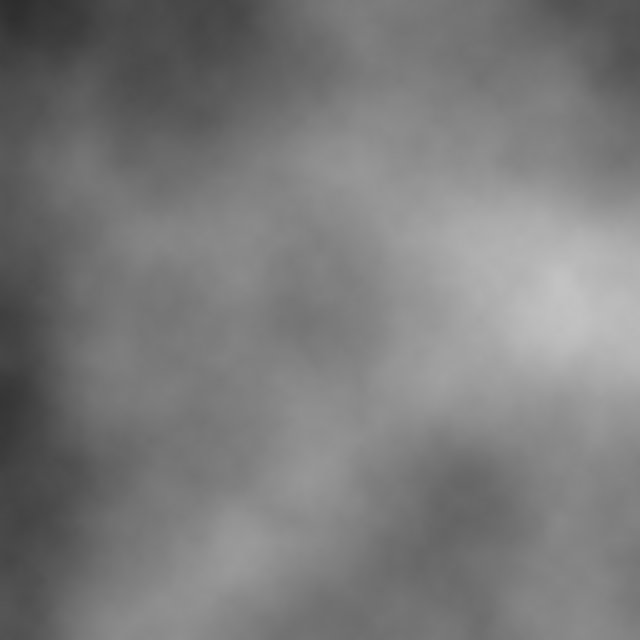
A Shadertoy shader for this texture:

```glsl
// Soft grey fog: broad lights and shadows broken up by fractal value noise.

const float BASE_TONE = 0.54;
const float EDGE_SHADE = 0.24;       // darkening along the left edge
const float EDGE_WIDTH = 0.13;
const float TOP_SHADE = 0.25;
const float CORNER_SHADE = 0.20;
const float HOLLOW_SHADE = 0.08;
const float BANK_LIGHT = 0.12;
const float WISP_LIGHT = 0.08;
const float CLOUD_SCALE = 4.0;       // largest noise cells across the canvas
const float CLOUD_CONTRAST = 0.30;
const float WARP_SCALE = 3.0;
const float WARP_AMOUNT = 0.10;
const int OCTAVES = 6;

// Integer hash of a lattice cell, returned in 0..1
float hash(ivec2 cell) {
    uvec2 q = uvec2(cell + 4096) * uvec2(1597u, 3571u);
    uint h = (q.x ^ (q.y << 7)) * 747796u + 28913u;
    h = (h ^ (h >> 15)) * 73571u;
    h = (h ^ (h >> 13)) * 91193u;
    h ^= h >> 16;
    return float(h & 65535u) / 65535.0;
}

// Smoothly interpolated lattice noise
float valueNoise(vec2 p) {
    ivec2 cell = ivec2(floor(p));
    vec2 f = fract(p);
    vec2 blend = f * f * (3.0 - 2.0 * f);
    float low = mix(hash(cell), hash(cell + ivec2(1, 0)), blend.x);
    float high = mix(hash(cell + ivec2(0, 1)), hash(cell + ivec2(1, 1)), blend.x);
    return mix(low, high, blend.y);
}

// Sum of octaves, each twice as fine and half as strong
float fractalNoise(vec2 p) {
    float sum = 0.0;
    float total = 0.0;
    float amplitude = 0.5;
    for (int i = 0; i < OCTAVES; i++) {
        sum += amplitude * valueNoise(p);
        total += amplitude;
        amplitude *= 0.5;
        p = p * 2.0 + vec2(17.0, 31.0);
    }
    return sum / total;
}

// Gaussian spot with separate horizontal and vertical radii
float softSpot(vec2 p, vec2 center, vec2 radius) {
    vec2 d = (p - center) / radius;
    return exp(-dot(d, d));
}

// Broad distribution of light and shadow
float broadTone(vec2 p) {
    float edge = max(p.x, 0.0) / EDGE_WIDTH;
    float tone = BASE_TONE - EDGE_SHADE * exp(-edge * edge);
    tone -= TOP_SHADE * softSpot(p, vec2(0.30, 1.05), vec2(0.30, 0.33));
    tone -= CORNER_SHADE * softSpot(p, vec2(1.02, 0.98), vec2(0.20));
    tone -= HOLLOW_SHADE * softSpot(p, vec2(0.60, 0.17), vec2(0.20));
    tone += BANK_LIGHT * softSpot(p, vec2(0.95, 0.58), vec2(0.40, 0.30));
    tone += WISP_LIGHT * softSpot(p, vec2(0.30, 0.10), vec2(0.15));
    return tone;
}

void mainImage(out vec4 fragColor, in vec2 fragCoord) {
    vec2 uv = fragCoord / iResolution.xy;

    // Bend the broad shapes so their outlines drift
    vec2 q = uv * WARP_SCALE;
    vec2 drift = vec2(fractalNoise(q + 50.0), fractalNoise(q + 90.0)) - 0.5;
    float tone = broadTone(uv + WARP_AMOUNT * drift);

    // Billowing detail
    tone += CLOUD_CONTRAST * (fractalNoise(uv * CLOUD_SCALE) - 0.5);

    fragColor = vec4(vec3(clamp(tone, 0.0, 1.0)), 1.0);
}
```
